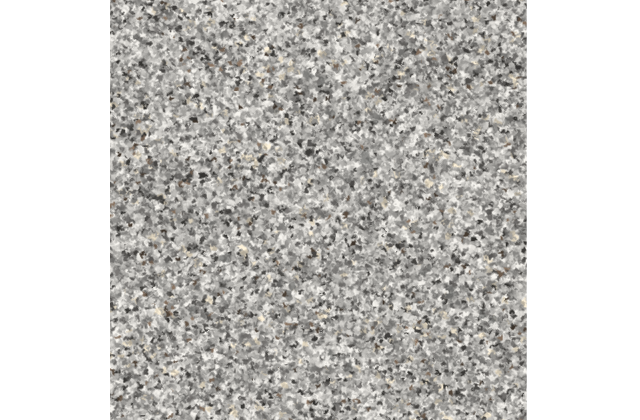
This texture is drawn by a Shadertoy shader. Its source:

```glsl
// A square slab of fine speckled granite on a white ground.
// Ragged Voronoi grains in several sizes give pale feldspar, grey quartz and
// dark mica; each point averages a small grid of samples for soft grain edges.

const vec2 SLAB_X = vec2(-0.5, 0.492);          // left and right slab edges
const vec3 STONE_TINT = vec3(1.01, 1.0, 0.977);
const vec3 CREAM_TINT = vec3(1.04, 1.0, 0.92);
const vec3 MICA_DARK = vec3(0.20, 0.195, 0.185);
const vec3 MICA_PALE = vec3(0.50, 0.49, 0.48);
const vec3 RUST_TINT = vec3(1.12, 0.97, 0.84);
const vec3 CLOT = vec3(0.45, 0.45, 0.44);
const int SAMPLES = 3;                          // per axis
const float SOFTNESS = 0.0042;                  // width of the sample grid

// Integer hash: three values in 0..1 for a lattice cell and a layer seed
vec3 hash3(vec2 cell, int seed) {
    uvec3 v = uvec3(ivec3(ivec2(cell) + 4096, seed));
    v = v * 1664525u + 1013904223u;
    v.x += v.y * v.z; v.y += v.z * v.x; v.z += v.x * v.y;
    v ^= v >> 16u;
    v.x += v.y * v.z; v.y += v.z * v.x; v.z += v.x * v.y;
    return vec3(v >> 8u) / 16777216.0;
}

// Smooth value noise in 0..1
float valueNoise(vec2 p, int seed) {
    vec2 cell = floor(p), f = fract(p);
    f = f * f * (3.0 - 2.0 * f);
    float low = mix(hash3(cell, seed).x, hash3(cell + vec2(1, 0), seed).x, f.x);
    float high = mix(hash3(cell + vec2(0, 1), seed).x, hash3(cell + vec2(1, 1), seed).x, f.x);
    return mix(low, high, f.y);
}

// Random values of the Voronoi grain that covers p
vec3 grain(vec2 p, int seed) {
    vec2 base = floor(p);
    float nearest = 1e3;
    vec2 owner = base;
    for (int y = -1; y <= 1; y++)
    for (int x = -1; x <= 1; x++) {
        vec2 cell = base + vec2(x, y);
        vec2 d = cell + hash3(cell, seed).xy - p;
        float dist = dot(d, d);
        if (dist < nearest) { nearest = dist; owner = cell; }
    }
    return hash3(owner, seed + 50);
}

vec3 granite(vec2 p, float mottle) {
    // Bend the grain outlines so that they look broken
    vec2 bend = vec2(valueNoise(p * 210.0, 1), valueNoise(p * 210.0, 2)) - 0.5;
    vec2 q = p + bend * 0.009;

    // Pale and grey minerals: fine grains grouped in larger ones
    vec3 fine = grain(q * 160.0, 3);
    vec3 medium = grain(q * vec2(74.0, 82.0), 4);
    float tone = 0.695 + 0.43 * (fine.x - 0.5) + 0.25 * (medium.x - 0.5) + 0.065 * mottle;
    vec3 color = min(tone, 0.96) * STONE_TINT;
    color *= mix(vec3(1.0), CREAM_TINT, step(0.94, medium.y) * step(0.65, tone));

    // Rare wide grey clots
    vec3 clot = grain(q * 50.0, 7);
    color = mix(color, CLOT + 0.15 * (fine.x - 0.5), 0.75 * step(0.988, clot.x));

    // Mica flecks from grey to nearly black, a few of them rusty
    vec3 fleck = grain(q * vec2(122.0, 132.0), 8);
    float isMica = step(fleck.x, 0.135 - 0.05 * mottle - 0.07 * (medium.x - 0.5));
    vec3 mica = mix(MICA_DARK, MICA_PALE, fleck.z);
    mica *= mix(vec3(1.0), RUST_TINT, step(0.88, fleck.y));
    return mix(color, mica, isMica);
}

void mainImage(out vec4 fragColor, in vec2 fragCoord) {
    float pixel = 1.0 / iResolution.y;
    vec2 p = (fragCoord - 0.5 * iResolution.xy) * pixel;

    // Broad cloudy variation, stretched sideways
    float mottle = valueNoise(p * vec2(9.0, 14.0), 5) + valueNoise(p * vec2(24.0, 34.0), 6) - 1.0;

    // Average the stone over a small square
    float spread = max(SOFTNESS, pixel);
    vec3 stone = vec3(0.0);
    for (int y = 0; y < SAMPLES; y++)
    for (int x = 0; x < SAMPLES; x++) {
        vec2 offset = (vec2(x, y) + 0.5) / float(SAMPLES) - 0.5;
        stone += granite(p + offset * spread, mottle);
    }
    stone /= float(SAMPLES * SAMPLES);

    // White margins on both sides
    float inside = min(p.x - SLAB_X.x, SLAB_X.y - p.x);
    float cover = smoothstep(-0.5 * pixel, 0.5 * pixel, inside);
    fragColor = vec4(mix(vec3(1.0), stone, cover), 1.0);
}
```
